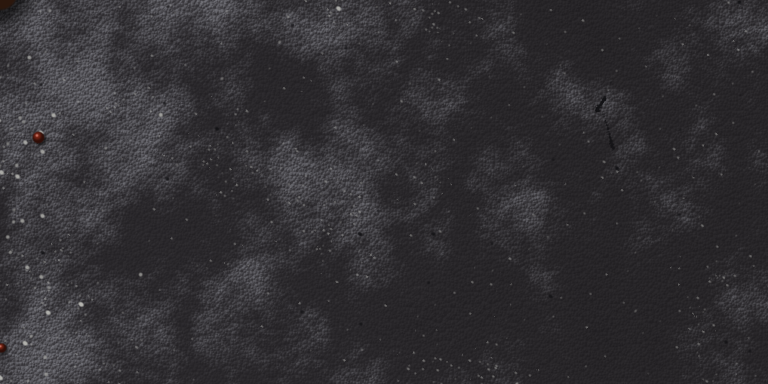
Give the GLSL for this texture, as a WebGL 1 fragment shader.

```glsl
precision highp float;
// A dark slate tabletop dusted with pale chalk that thins out to the right.
// Warped layered sines shape the dust, cellular noise gives the lit pebbled
// relief, and jittered cells scatter salt, flecks and pits; berries lie at left.
uniform vec2 u_resolution;

const vec3 SLATE_LEFT = vec3(0.167, 0.159, 0.172);
const vec3 SLATE_RIGHT = vec3(0.153, 0.145, 0.156);
const vec3 CHALK = vec3(0.158, 0.163, 0.171);
const vec3 SALT = vec3(0.72, 0.72, 0.70);
const vec3 PIT = vec3(0.05, 0.05, 0.06);
const vec3 BERRY = vec3(0.46, 0.14, 0.08);
const vec3 WOOD = vec3(0.17, 0.09, 0.05);
const float CLOUD_SCALE = 7.0;
const float OCTAVE_GAIN = 0.72;
const float FINE_GRAIN = 125.0;
const float COARSE_GRAIN = 62.0;
const float SLATE_RELIEF = 0.042;
const float CHALK_RELIEF = 1.1;
const float DUST_LEFT = 0.26;
const float DUST_RIGHT = -0.50;
const float DUST_RAGGED = 0.22;
const vec2 LIGHT_STEP = vec2(-0.24, 0.27);
const mat2 TURN = mat2(0.80, 0.60, -0.60, 0.80);

vec2 hash2(vec2 p) {
  vec2 q = vec2(dot(p, vec2(127.1, 311.7)), dot(p, vec2(269.5, 183.3)));
  return fract(sin(q) * 43758.55);
}

// Layered sines, each octave turned and bent by its own coordinates
float clouds(vec2 p) {
  float sum = 0.0;
  float amp = 0.46;
  for (int i = 0; i < 7; i++) {
    vec2 bent = p + 1.4 * sin(0.7 * p.yx + vec2(1.3, 4.1));
    sum += amp * sin(bent.x) * sin(bent.y + 0.5 * bent.x);
    p = TURN * p * 1.87 + vec2(2.7, 5.9);
    amp *= OCTAVE_GAIN;
  }
  return sum;
}

// Distance to the nearest jittered cell point
float cellular(vec2 p) {
  vec2 id = floor(p);
  float nearest = 4.0;
  for (int y = -1; y <= 1; y++) {
    for (int x = -1; x <= 1; x++) {
      vec2 cell = id + vec2(float(x), float(y));
      vec2 d = cell + hash2(cell) - p;
      nearest = min(nearest, dot(d, d));
    }
  }
  return sqrt(nearest);
}

// Slope of the cellular bumps towards the light
float relief(vec2 p) {
  return cellular(p + LIGHT_STEP) - cellular(p);
}

float disc(float dist, float radius, float px) {
  return 1.0 - smoothstep(radius - px, radius + px, dist);
}

// Sparse small spots of varied size and stretch, one per chosen cell
float specks(vec2 p, float cells, float radius, float density, float px) {
  vec2 id = floor(p * cells);
  vec2 pick = hash2(id + 17.0);
  vec2 centre = (id + 0.18 + 0.64 * hash2(id + 53.0)) / cells;
  vec2 d = (p - centre) * mix(vec2(1.0, 0.7), vec2(0.7, 1.0), pick.y);
  float spot = disc(length(d), radius * mix(0.5, 1.0, pick.y), px);
  return spot * step(pick.x, density) * mix(0.35, 1.0, pick.y);
}

float segment(vec2 p, vec2 a, vec2 b) {
  vec2 ab = b - a;
  return length(p - a - ab * clamp(dot(p - a, ab) / dot(ab, ab), 0.0, 1.0));
}

// A round berry with a shaded rim and a small highlight
vec3 addBerry(vec3 base, vec2 d, float radius, float px) {
  float shade = 1.0 - 0.6 * smoothstep(0.2, 1.0, length(d - radius * vec2(-0.2, 0.3)) / radius);
  float glint = disc(length(d - radius * vec2(-0.25, 0.35)), radius * 0.22, px);
  base *= 1.0 - 0.5 * disc(length(d - radius * vec2(0.4, -0.4)), radius, 2.0 * px);
  return mix(base, BERRY * shade + 0.3 * glint, disc(length(d), radius, px));
}

void main() {
  vec2 p = gl_FragCoord.xy / u_resolution.y;
  float px = 1.0 / u_resolution.y;

  // Pebbled surface
  float grain = relief(p * FINE_GRAIN) + 0.45 * relief(TURN * p * COARSE_GRAIN);

  // Chalk dust: dense at left, reaching farther across the top
  float cloud = clouds(p * CLOUD_SCALE + vec2(3.1, 1.7));
  float bias = mix(DUST_LEFT, DUST_RIGHT, smoothstep(0.0, 1.35, p.x - 0.35 * (p.y - 0.5)));
  float dust = smoothstep(-0.48, 0.95, cloud + bias + DUST_RAGGED * grain);

  vec3 color = mix(SLATE_LEFT, SLATE_RIGHT, smoothstep(0.3, 1.7, p.x));
  color += 0.008 * cloud + SLATE_RELIEF * grain;
  color += CHALK * dust * max(0.3, 1.0 + CHALK_RELIEF * grain);

  // Flecks in loose clusters, coarse salt at the left edge, dark pits
  float cluster = smoothstep(0.15, 0.75, clouds(p * 5.0 + 21.0));
  float flecks = specks(TURN * p + 5.0, 95.0, 0.0026, 0.006 + 0.16 * cluster, px);
  float salt = specks(TURN * p + 3.0, 30.0, 0.0052, 0.24 * (1.0 - smoothstep(0.05, 0.27, p.x)), px);
  color = mix(color, SALT, max(0.5 * flecks, salt));
  color = mix(color, PIT, 0.8 * specks(TURN * p + 7.0, 28.0, 0.0042, 0.018, px));

  // Black stain with a broken tail
  float ragged = 0.007 * cloud + 0.004 * grain;
  float blot = disc(segment(p, vec2(1.556, 0.715), vec2(1.574, 0.742)) + ragged, 0.010, px);
  float tail = disc(segment(p, vec2(1.570, 0.71), vec2(1.598, 0.61)) + ragged, 0.004, px);
  color = mix(color, PIT, 0.85 * max(blot, 0.8 * tail));

  // Berries and the wooden rim in the corner
  color = addBerry(color, p - vec2(0.100, 0.642), 0.015, px);
  color = addBerry(color, p - vec2(0.004, 0.094), 0.012, px);
  float corner = length(p - vec2(0.0, 1.02));
  color *= 1.0 - 0.7 * disc(corner, 0.075, 0.045);
  color = mix(color, WOOD, disc(corner, 0.045, 2.0 * px));

  gl_FragColor = vec4(clamp(color, 0.0, 1.0), 1.0);
}
```
